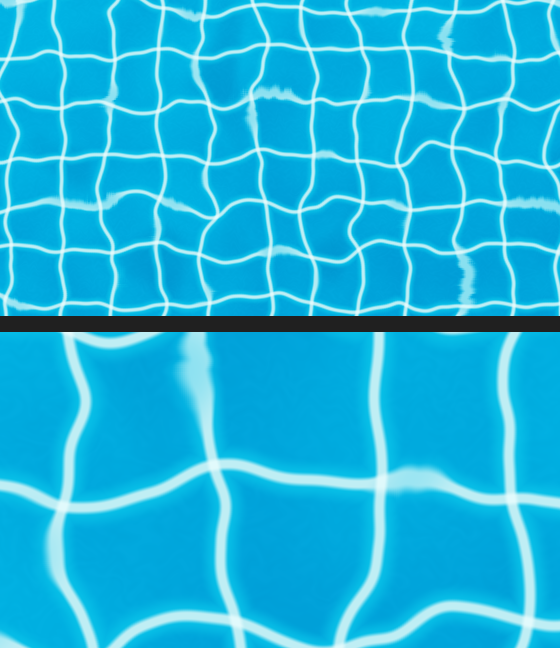
Top, the full canvas; bottom, a detail of the centre.
This texture is drawn by a Shadertoy shader. Its source:

```glsl
// Sunlit swimming pool: a grid of pale tile joints bent by rippling blue water.

vec2 randomGradient(vec2 cell) {
    vec3 h = fract(cell.xyx * vec3(0.1031, 0.1030, 0.0973));
    h += dot(h, h.yzx + 33.33);
    float angle = 6.2832 * fract((h.x + h.y) * h.z);
    return vec2(cos(angle), sin(angle));
}

// Gradient noise, roughly -0.7 to 0.7
float gradientNoise(vec2 p) {
    vec2 i = floor(p), f = p - i;
    vec2 u = f * f * f * (f * (f * 6.0 - 15.0) + 10.0);
    float sum = 0.0;
    for (int k = 0; k < 4; k++) {
        vec2 corner = vec2(float(k & 1), float(k >> 1));
        vec2 weight = mix(1.0 - u, u, corner);
        sum += weight.x * weight.y * dot(randomGradient(i + corner), f - corner);
    }
    return sum;
}

// Refraction offset: a slow swell plus shorter wavelets
vec2 refraction(vec2 p) {
    vec2 swell = vec2(gradientNoise(p * vec2(0.60, 0.72) + 7.3),
                      gradientNoise(p * vec2(0.72, 0.60) + 41.7));
    vec2 wavelet = vec2(gradientNoise(p * vec2(1.1, 1.9) + 19.1),
                        gradientNoise(p * vec2(1.9, 1.1) + 63.4));
    return 0.52 * swell + 0.13 * wavelet;
}

// Distance to the nearest joint of one family, in tiles
float jointDistance(float coord, float pixel) {
    float slope = length(vec2(dFdx(coord), dFdy(coord))) / pixel;
    return abs(fract(coord + 0.5) - 0.5) / clamp(slope, 0.55, 1.6);
}

// Joint coverage: soft edge, dimmer where it is wide
float jointCover(float dist, float smear, float pixel) {
    float halfWidth = 0.036 + 0.065 * smear;
    float edge = 0.016 + 0.035 * smear + 0.5 * pixel;
    return (1.0 - 0.3 * smear) * (1.0 - smoothstep(halfWidth - edge, halfWidth + edge, dist));
}

void mainImage(out vec4 fragColor, in vec2 fragCoord) {
    vec2 uv = fragCoord / iResolution.xy;

    // Twelve upright and seven level joints across the view
    float tile = 0.157;
    float pixel = 1.0 / (iResolution.y * tile);
    vec2 p = (fragCoord / iResolution.y - vec2(0.035, 0.04)) / tile;

    // Sparse patches where the surface smears and combs the joints
    vec2 smear = smoothstep(0.2, 0.5, vec2(gradientNoise(p * vec2(0.9, 0.8) + 88.2),
                                           gradientNoise(p * vec2(0.8, 0.9) + 27.6)));
    vec2 comb = vec2(gradientNoise(p * vec2(2.0, 7.0)), gradientNoise(p * vec2(7.0, 2.0) + 5.0));
    vec2 grid = p + refraction(p) + 0.09 * comb * smear * smear;

    vec2 dist = vec2(jointDistance(grid.x, pixel), jointDistance(grid.y, pixel));
    vec2 cover = vec2(jointCover(dist.x, smear.x, pixel), jointCover(dist.y, smear.y, pixel));

    // Water: lighter at upper left, blurred shadows, fine ripple texture
    float shade = 0.5 + 0.55 * gradientNoise(p * 0.45 + 13.0) + 0.35 * gradientNoise(p * 1.1 + 52.0);
    shade += 0.35 * (uv.y - uv.x) + 0.12;
    vec3 color = mix(vec3(0.0, 0.61, 0.84), vec3(0.0, 0.70, 0.89), clamp(shade, 0.0, 1.0));
    float shadow = smoothstep(0.18, 0.5, gradientNoise(p * vec2(0.8, 0.55) + 71.0));
    color = mix(color, vec3(0.0, 0.54, 0.78), 0.4 * shadow);
    color += 0.012 * gradientNoise(p * vec2(9.0, 13.0) + 3.0 * comb);

    // Turquoise halo along the joints, then the pale joints
    vec2 halo = 1.0 - smoothstep(vec2(0.03), 0.16 + 0.06 * smear, dist);
    color = mix(color, vec3(0.03, 0.76, 0.91), 0.9 * max(halo.x, halo.y));
    float joint = 1.0 - (1.0 - cover.x) * (1.0 - cover.y);
    vec3 jointColor = mix(vec3(0.78, 0.94, 0.96), vec3(0.92, 0.99, 0.99), cover.x * cover.y);
    color = mix(color, jointColor, 0.96 * joint);

    fragColor = vec4(color, 1.0);
}
```
